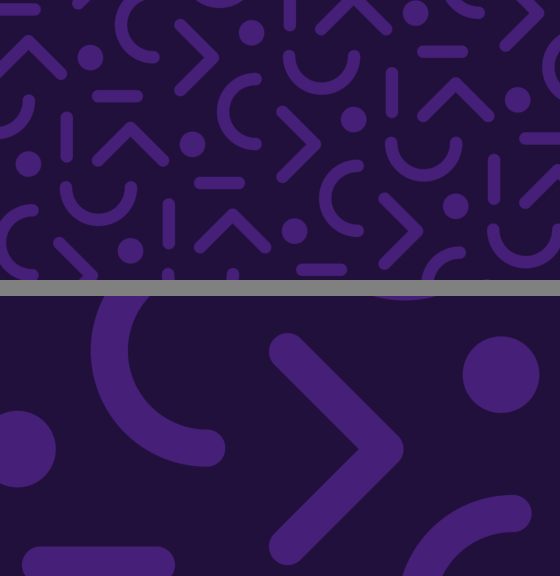
Top, the full canvas; bottom, a detail of the centre.
A WebGL 2 fragment shader for this pattern:

```glsl
#version 300 es
precision highp float;
// Scattered violet strokes on a dark ground: bars, chevrons, half rings, dots.
// Each motif is a distance function repeated on one skewed lattice; the
// nearest distance is turned into a soft-edged fill.

uniform vec2 u_resolution;
out vec4 fragColor;

// Colours
const vec3 GROUND = vec3(0.13, 0.06, 0.235);
const vec3 VIOLET = vec3(0.275, 0.122, 0.472);

// Sizes, in canvas heights
const float STROKE = 0.0221;       // half width of every stroke
const float BAR_HALF = 0.069;      // half length of a bar's centre line
const float CHEVRON_ARM = 0.116;   // horizontal and vertical reach of an arm
const float RING_RADIUS = 0.116;
const float DOT_RADIUS = 0.0456;
const float EDGE_PIXELS = 0.85;    // half width of the soft edge

// Lattice steps, as columns
const mat2 LATTICE = mat2(0.3646, -0.3099, 0.7969, 0.4688);

// Place of each motif within the lattice
const vec2 FLAT_BAR = vec2(0.4193, 0.6563);
const vec2 TALL_BAR = vec2(0.2383, 0.5104);
const vec2 UP_CHEVRON = vec2(0.1016, 0.8529);
const vec2 RIGHT_CHEVRON = vec2(0.7604, 0.7943);
const vec2 LEFT_RING = vec2(0.5482, 0.9115);
const vec2 LOWER_RING = vec2(-0.0130, 0.6406);
const vec2 DOT_A = vec2(0.3229, 0.7943);
const vec2 DOT_B = vec2(0.1016, 0.4141);

// Offset from the nearest lattice copy of a motif
vec2 repeatAt(vec2 p, vec2 anchor) {
    vec2 cell = inverse(LATTICE) * (p - anchor);
    return LATTICE * (cell - floor(cell + 0.5));
}

// Horizontal bar with round ends
float bar(vec2 p) {
    return length(vec2(max(abs(p.x) - BAR_HALF, 0.0), p.y)) - STROKE;
}

// Chevron with its tip at the origin, pointing along +x
float chevron(vec2 p) {
    p.y = abs(p.y);
    vec2 arm = vec2(-CHEVRON_ARM, CHEVRON_ARM);
    float along = clamp(dot(p, arm) / dot(arm, arm), 0.0, 1.0);
    return length(p - along * arm) - STROKE;
}

// Half ring on the -x side, with round ends
float halfRing(vec2 p) {
    float ring = abs(length(p) - RING_RADIUS);
    float ends = length(vec2(p.x, abs(p.y) - RING_RADIUS));
    return (p.x < 0.0 ? ring : ends) - STROKE;
}

float dotShape(vec2 p) {
    return length(p) - DOT_RADIUS;
}

// Union of all motifs; swapping x and y turns a motif to the other axis
float motifs(vec2 p) {
    float d = bar(repeatAt(p, FLAT_BAR));
    d = min(d, bar(repeatAt(p, TALL_BAR).yx));
    d = min(d, chevron(repeatAt(p, RIGHT_CHEVRON)));
    d = min(d, chevron(repeatAt(p, UP_CHEVRON).yx));
    d = min(d, halfRing(repeatAt(p, LEFT_RING)));
    d = min(d, halfRing(repeatAt(p, LOWER_RING).yx));
    d = min(d, dotShape(repeatAt(p, DOT_A)));
    return min(d, dotShape(repeatAt(p, DOT_B)));
}

void main() {
    vec2 p = gl_FragCoord.xy / u_resolution.y;
    float edge = EDGE_PIXELS / u_resolution.y;
    float fill = 1.0 - smoothstep(-edge, edge, motifs(p));
    fragColor = vec4(mix(GROUND, VIOLET, fill), 1.0);
}
```
